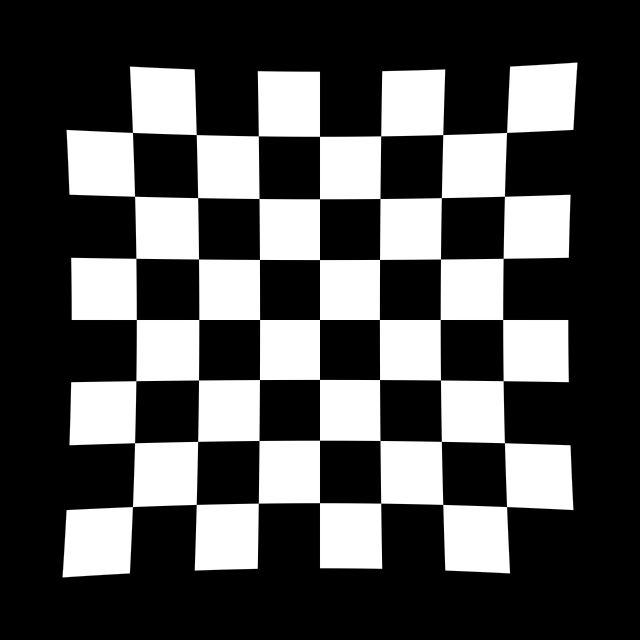
Give the GLSL for this pattern, as a WebGL 1 fragment shader.

```glsl
precision highp float;

uniform vec2 u_resolution;

#define CELL_SIZE 0.0934
#define HALF_CELLS 4.0
#define PINCUSHION 0.0024
#define DARK vec3(0.0)
#define LIGHT vec3(1.0)

// Solves radius = t + PINCUSHION * t^3 for t by Newton steps.
float undistortRadius(float radius) {
  float t = radius;
  for (int i = 0; i < 5; i++) {
    float error = t + PINCUSHION * t * t * t - radius;
    t -= error / (1.0 + 3.0 * PINCUSHION * t * t);
  }
  return t;
}

// Alternates between -1 and 1 per cell, ramped over one pixel at inner lines.
vec2 stripes(vec2 p, float pixel) {
  vec2 line = clamp(floor(p + 0.5), 1.0 - HALF_CELLS, HALF_CELLS - 1.0);
  vec2 parity = 1.0 - 2.0 * mod(line, 2.0);
  return parity * clamp(2.0 * (p - line) / pixel, -1.0, 1.0);
}

void main() {
  float side = min(u_resolution.x, u_resolution.y);
  float pixel = 1.0 / (side * CELL_SIZE);

  // Centred position in cells, with the radial stretch removed.
  vec2 p = (gl_FragCoord.xy - 0.5 * u_resolution) * pixel;
  float radius = max(length(p), 0.0001);
  vec2 board = p * undistortRadius(radius) / radius;

  // Checks, cut off at the outer border.
  vec2 bands = stripes(board, pixel);
  float checks = 0.5 + 0.5 * bands.x * bands.y;
  vec2 inside = clamp((HALF_CELLS - abs(board)) / pixel + 0.5, 0.0, 1.0);

  gl_FragColor = vec4(mix(DARK, LIGHT, checks * inside.x * inside.y), 1.0);
}
```
